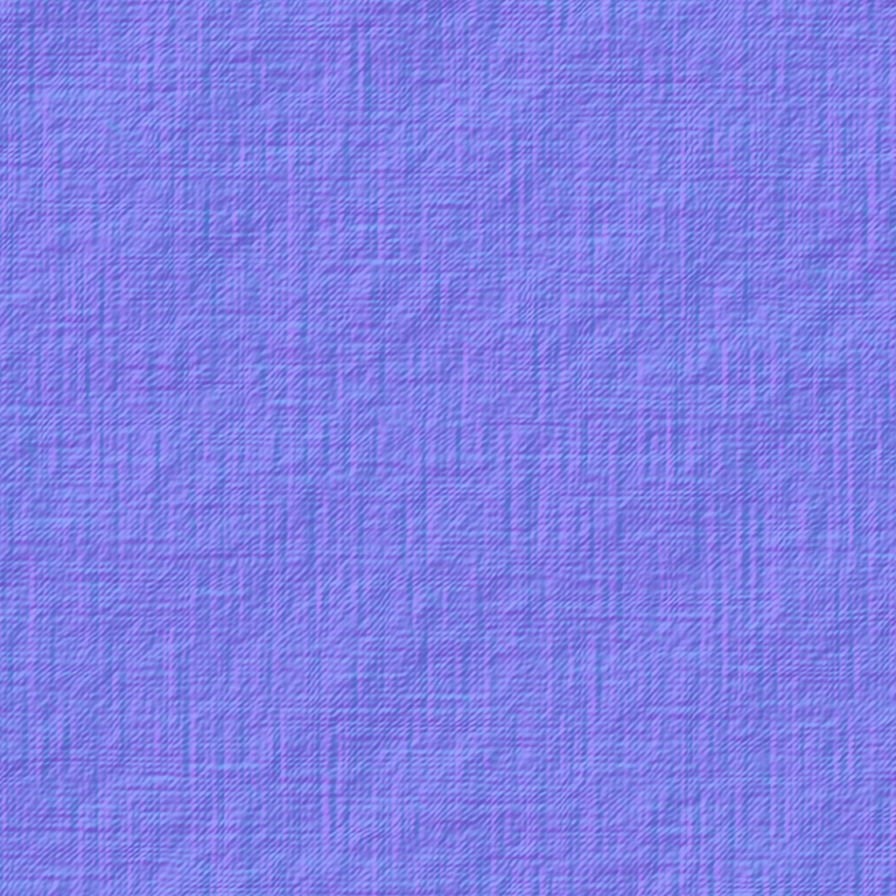
This texture map is drawn by a WebGL 2 fragment shader. Its source:

```glsl
#version 300 es
precision highp float;
// Tangent-space normal map of a finely woven cloth.
// A height field sums weave, uneven threads and short slanted fibre grain;
// its slopes, taken by central differences, become red, green and blue.

uniform vec2 u_resolution;
out vec4 fragColor;

const float PI = 3.14159265;
const vec3 FLAT_COLOR = vec3(0.495, 0.498, 0.905);
const float BLUE_GAIN = 0.88;      // how far blue follows the relief
const float COUPLING = 0.5;        // share of slope common to red and green
const float RELIEF_LIMIT = 0.15;   // softens the strongest light and shade
const float THREADS = 128.0;       // threads across the canvas
const float WOBBLE = 0.9;          // thread drift, in threads
const float RIB_SLOPE = 0.05;      // separate warp and weft ribs
const float TWILL_SLOPE = 0.055;   // diagonal crossings
const float WARP_STREAK = 0.14;    // uneven upright threads
const float WEFT_STREAK = 0.075;   // uneven level threads
const float STREAK_RATE = 12.0;    // streak changes along a thread
const float GRAIN_STRETCH = 0.7;   // frequency along / across the grain
const vec4 GRAIN_RATE = vec4(260.0, 130.0, 38.0, 10.0);
const vec4 GRAIN_SLOPE = vec4(0.115, 0.075, 0.048, 0.032);
const float SAMPLE_STEP = 0.0007;  // half width of the slope sample

float hash(vec2 cell) {
    uvec2 k = uvec2(ivec2(cell) + 32768);
    uint n = k.x * 1597334677u ^ k.y * 3812015801u;
    n = (n ^ (n >> 15)) * 2246822519u;
    n = (n ^ (n >> 13)) * 3266489917u;
    return float((n ^ (n >> 16)) >> 8) / 16777216.0;
}

float noise(vec2 p) {
    vec2 cell = floor(p);
    vec2 f = fract(p);
    f = f * f * (3.0 - 2.0 * f);
    float low = mix(hash(cell), hash(cell + vec2(1.0, 0.0)), f.x);
    float high = mix(hash(cell + vec2(0.0, 1.0)), hash(cell + 1.0), f.x);
    return mix(low, high, f.y);
}

// Ribs of both thread sets plus the crossings that link them.
float weaveHeight(vec2 p) {
    vec2 drift = vec2(noise(p * vec2(50.0, 12.0)),
                      noise(p * vec2(12.0, 50.0) + 71.0));
    vec2 t = 2.0 * PI * (p * THREADS + WOBBLE * drift);
    vec2 strength = 0.3 + 1.4 * vec2(noise(p * vec2(45.0, 12.0) + 13.0),
                                     noise(p * vec2(12.0, 45.0) + 37.0));
    float ribs = dot(cos(t), strength) * RIB_SLOPE;
    float twill = cos(t.x - t.y) * (0.5 + noise(p * 40.0 + 97.0)) * TWILL_SLOPE;
    return (ribs + twill) / (2.0 * PI * THREADS);
}

// Long, thin swellings along single threads.
float streakHeight(vec2 p) {
    float warp = noise(p * vec2(THREADS, STREAK_RATE) + 5.0);
    float weft = noise(p * vec2(STREAK_RATE, THREADS) + 191.0);
    return (warp * WARP_STREAK + weft * WEFT_STREAK) / THREADS;
}

// Short fibre grain, creases and faint folds that rise to the right.
float grainHeight(vec2 p) {
    vec2 slanted = vec2(p.x - p.y, (p.x + p.y) * GRAIN_STRETCH) * inversesqrt(2.0);
    float height = 0.0;
    for (int i = 0; i < 4; i++) {
        vec2 q = slanted * GRAIN_RATE[i] + 43.0 * float(i);
        height += noise(q) * GRAIN_SLOPE[i] / GRAIN_RATE[i];
    }
    return height;
}

float clothHeight(vec2 p) {
    return weaveHeight(p) + streakHeight(p) + grainHeight(p);
}

void main() {
    vec2 p = gl_FragCoord.xy / u_resolution.y;

    // Slopes to the right and downwards
    vec2 dx = vec2(SAMPLE_STEP, 0.0);
    vec2 dy = vec2(0.0, SAMPLE_STEP);
    vec2 slope = vec2(clothHeight(p + dx) - clothHeight(p - dx),
                      clothHeight(p - dy) - clothHeight(p + dy));
    slope /= 2.0 * SAMPLE_STEP;

    // Encode as colour, with part of the relief lit from the upper left
    float relief = 0.5 * (slope.x + slope.y);
    vec2 tint = (slope - relief) * (1.0 - COUPLING);
    relief = RELIEF_LIMIT * tanh(relief / RELIEF_LIMIT);
    vec3 color = FLAT_COLOR + vec3(tint + relief, BLUE_GAIN * relief);
    fragColor = vec4(clamp(color, 0.0, 1.0), 1.0);
}
```
